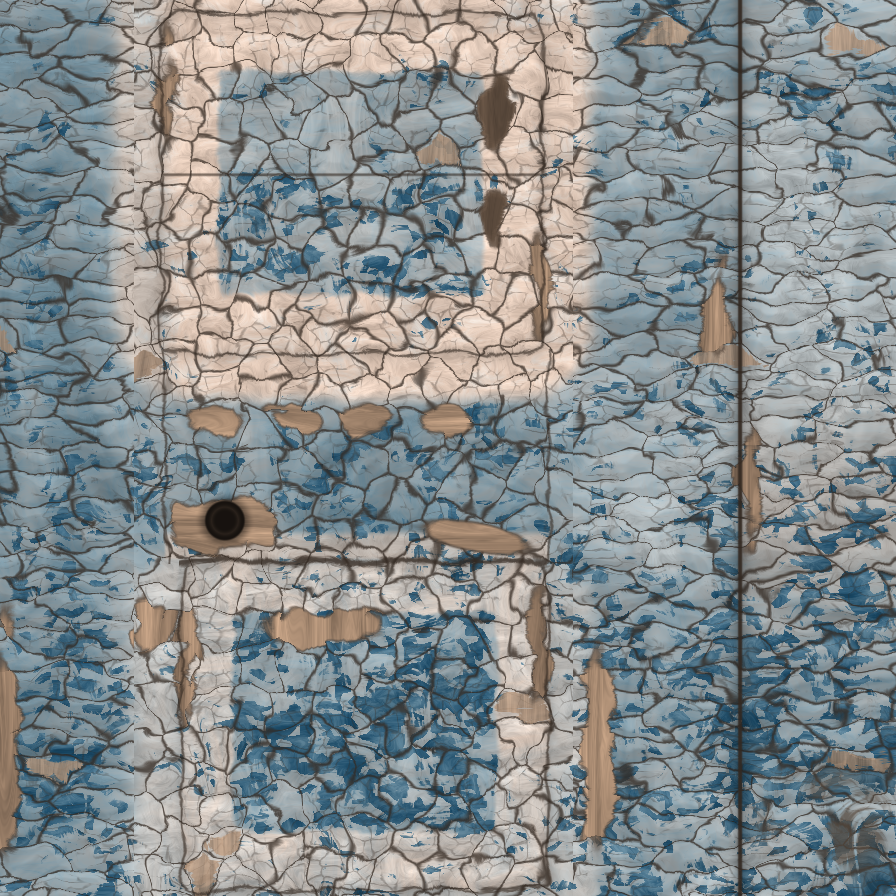
Give the GLSL for this texture, as a three.js fragment shader.

```glsl
// Weathered panelled door: cracked cream and blue paint flaking off bare wood.
#define CREAM vec3(.90, .80, .73)
#define PALE vec3(.69, .72, .73)
#define SLATE vec3(.39, .49, .54)
#define DEEP vec3(.09, .30, .43)
#define WOOD vec3(.68, .56, .46)
#define DARK vec3(.20, .16, .13)
#define STILE_CELLS vec2(14., 36.)
#define PANEL_CELLS vec2(23., 26.)
#define SPECK_CELLS vec2(75., 115.)
#define SEAM_X .826
#define CRACK_WIDTH .065
#define RELIEF .55

varying vec2 vUv;

vec2 hash2(vec2 p) {
  return fract(sin(vec2(dot(p, vec2(127.1, 311.7)), dot(p, vec2(269.5, 183.3)))) * 43758.5);
}

// Layered, turned and bent sines, roughly -1 to 1
float waves(vec2 p) {
  float sum = 0., amp = .5;
  for (int i = 0; i < 6; i++) {
    p = mat2(.8, .6, -.6, .8) * p * 1.7 + 1.7;
    p += .7 * sin(p.yx * 1.2 + float(i));
    sum += amp * sin(p.x) * cos(p.y * .9);
    amp *= .75;
  }
  return sum;
}

// Smooth two-layer wobble
vec2 wobble(vec2 p) {
  return sin(p.yx * 61. + 2. * sin(p * 37.)) + .5 * sin(p.yx * 143. + 3. * sin(p * 83.));
}

// Cellular noise: distance to the nearest edge, cell value
vec2 cells(vec2 p) {
  vec2 base = floor(p), id = base;
  float first = 9., second = 9.;
  for (int k = 0; k < 9; k++) {
    vec2 g = base + vec2(mod(float(k), 3.), floor(float(k) / 3.)) - 1.;
    float d = length(g + .1 + .8 * hash2(g) - p);
    if (d < first) { second = first; first = d; id = g; }
    else second = min(second, d);
  }
  return vec2(.5 * (second - first), hash2(id + 7.).x);
}

float box(vec2 p, vec2 centre, vec2 size, float corner) {
  vec2 q = abs(p - centre) - size + corner;
  return length(max(q, 0.)) + min(max(q.x, q.y), 0.) - corner;
}
float fill(float d, float soft) { return 1. - smoothstep(-soft, soft, d); }
float oval(vec2 p, float x, float y, float rx, float ry) {
  return (length((p - vec2(x, y)) / vec2(rx, ry)) - 1.) * min(rx, ry);
}

void main() {
  vec2 p = vUv, bend = wobble(p);
  float broad = waves(p * 5. + 2.), mid = waves(p * 19.), fine = waves(p * vec2(34., 56.) + 5.);
  vec2 w = p + .002 * bend + .003 * vec2(mid, fine);

  // Boards, frames and fields
  float board = step(SEAM_X, p.x);
  float upper = fill(box(w, vec2(.395, .83), vec2(.267, .278), .09), .014);
  float upperField = fill(box(w, vec2(.391, .796), vec2(.148, .124), .006), .004);
  float lower = fill(box(w, vec2(.407, .19), vec2(.207, .186), .02), .006);
  float lowerField = fill(box(w, vec2(.407, .195), vec2(.147, .122), .006), .004);
  float surround = fill(box(w, vec2(.405, .16), vec2(.256, .22), .06), .02);
  float rail = fill(box(p, vec2(.398, .467), vec2(.214, .092), 0.), .002);

  // Paint colours and the share of blue
  float slate = .72 - .3 * smoothstep(.08, .18, p.x) - .25 * board * smoothstep(.1, .6, p.y);
  slate += .18 * rail - .3 * surround + .5 * broad + .4 * fine;
  vec3 paint = mix(PALE, SLATE, clamp(slate, 0., 1.));
  paint = mix(paint, CREAM * .78, board * .5 * fill(abs(p.y - .42) - .1, .12));
  float blue = mix(.58, .1, smoothstep(.05, .8, p.y)) + .1 * board;
  vec3 cream = mix(CREAM, PALE, clamp(.05 + .4 * fine + .3 * mid, 0., .6));
  float worn = fill(box(p, vec2(.42, .79), vec2(.235, .24), .04), .02);
  paint = mix(paint, cream, upper * mix(.65, .97, worn));
  vec3 faded = mix(PALE, SLATE, clamp(.45 + .4 * mid + .4 * fine, 0., 1.));
  paint = mix(paint, faded, upperField * .88);
  paint = mix(paint, mix(CREAM, PALE, .5 + .4 * mid), max(lower * .9, surround * .45));
  paint = mix(paint, faded, lowerField);
  float ridge = rail * fill(abs(p.y - .39) - .015, .005);
  paint = mix(paint, cream, ridge * .6);
  blue = mix(blue, -.1, upper);
  blue = mix(blue, mix(.4, .14, smoothstep(.72, .83, p.y)), upperField);
  blue = mix(blue, .1, max(lower, surround * .6));
  blue = mix(blue, .68, lowerField);
  float speck = cells(p * SPECK_CELLS + bend * .5).y;
  float fleck = smoothstep(0., .15, blue + .5 * mid + .25 * broad + .2 * fine - .12 - speck);
  paint = mix(paint, mix(DEEP, SLATE, clamp(.3 + .5 * fine, 0., .7)), fleck * .9);

  // Crackle with lit lower lips
  vec2 scale = mix(STILE_CELLS, PANEL_CELLS, step(abs(p.x - .395), .245));
  bend = .12 * bend + .06 * vec2(mid, fine);
  vec2 flake = cells(p * scale + bend);
  float lit = cells((p + vec2(-.001, .003)) * scale + bend).x;
  float hair = fill(cells(p * scale * 2.3 + bend * 2.).x - .04, .035) * smoothstep(-.4, .3, mid);
  float width = CRACK_WIDTH * (.9 + .8 * broad + .6 * fine);
  float crack = 1. - smoothstep(0., max(width, .025), flake.x);
  paint *= .97 + .08 * flake.y + .14 * fine;
  paint += RELIEF * clamp(flake.x - lit, -.1, .15);
  paint = mix(paint, DARK, max(crack * .75, hair * .3));

  // Bare patches and hollows
  vec2 j = p + .004 * wobble(p + .3) + .004 * vec2(fine, mid);
  float bare = box(j, vec2(.245, .413), vec2(.056, .026), .01);
  for (int i = 0; i < 4; i++)
    bare = min(bare, oval(j, .242 + .084 * float(i), .531, .026, .016));
  for (int i = 0; i < 2; i++) {
    float s = float(i);
    bare = min(bare, oval(j, .187 + .418 * s, .89 - .2 * s, .009, .057));
    bare = min(bare, oval(j, .208 + .393 * s, .26, .01, .065));
    bare = min(bare, oval(j, .003 + .665 * s, .17, .018, .12));
    bare = min(bare, oval(j, .8 + .038 * s, .645 - .185 * s, .012, .06));
    bare = min(bare, oval(j, .169 + .2 * s, .3, .02 + .046 * s, .035 - .013 * s));
  }
  bare += .008 * (flake.y - .5);
  bare = min(bare, oval(vec2(j.x, p.y + .18 * (p.x - .53)), .53, .401, .061, .016));
  float hollow = min(oval(j, .553, .873, .017, .04), oval(j, .551, .758, .012, .03));
  bare = min(bare, hollow);
  float chip = smoothstep(.975, .98, flake.y) * smoothstep(.05, .12, flake.x + .15 * fine);
  vec3 wood = WOOD * (.95 + .25 * waves(p * mix(vec2(75., 5.), vec2(6., 75.), rail)));
  wood = mix(wood, DARK, .65 * fill(hollow, .004));
  paint = mix(paint, wood, max(fill(bare, .002), chip * .8));
  paint = mix(paint, DARK, .6 * fill(abs(bare) - .001, .002));
  float stain = fill(oval(j, .93, .08, .065, .06), .04);
  paint = mix(paint, WOOD * .5, stain * smoothstep(-.2, .4, mid) * .7);

  // Mouldings, joints and seam
  float rim = abs(box(w, vec2(.393, .795), vec2(.213, .19), .018));
  rim = min(rim, abs(box(w, vec2(.407, .19), vec2(.204, .183), .012)));
  float joint = min(abs(w.x - .185), abs(w.x - .612)) + step(.12, abs(p.y - .49));
  joint = min(joint, abs(p.y - .805) + step(.215, abs(p.x - .395)));
  float ledge = abs(w.y - .373) + step(.205, abs(p.x - .405));
  float seam = abs(p.x - SEAM_X);
  paint *= (1. - .18 * exp(-rim * 150.)) * (1. - .35 * exp(-seam * 130.));
  float line = .6 * fill(min(rim, joint) - .0015, .0013);
  line = max(line, max(.75 * fill(ledge - .003, .002), .9 * fill(seam - .0022, .0013)));
  paint = mix(paint, DARK, line);

  // Round iron knob
  float knob = length(p - vec2(.251, .419));
  paint *= 1. - .5 * fill(knob - .026, .008);
  vec3 iron = DARK * (.45 + .7 * fill(abs(knob - .015), .005));
  paint = mix(paint, iron, fill(knob - .022, .0015));
  gl_FragColor = vec4(clamp(paint, 0., 1.), 1.);
}
```
